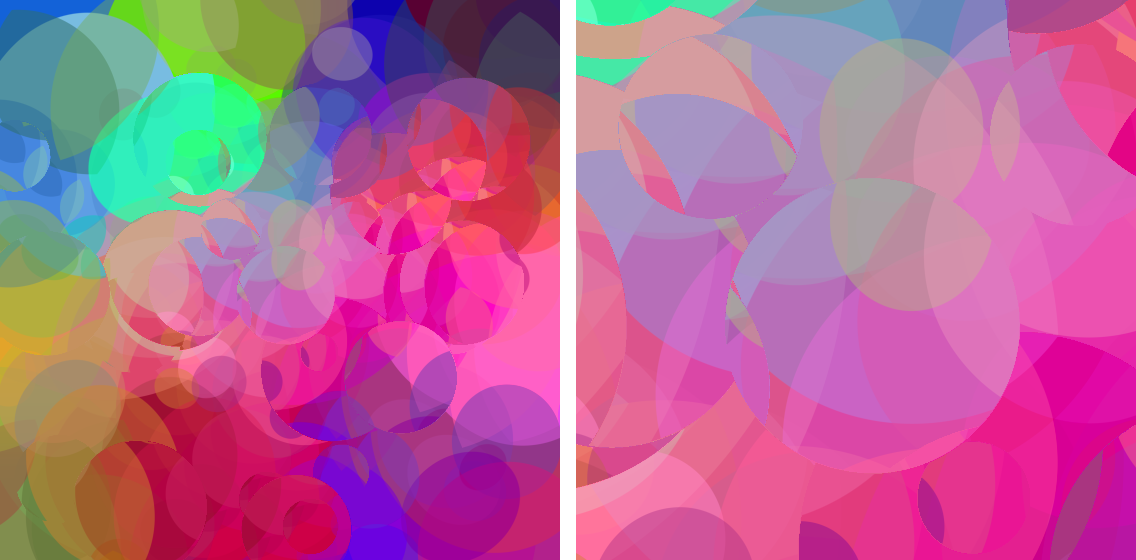
Left, the full canvas; right, a detail of the centre.
A Shadertoy shader for this background:

```glsl
// Translucent discs and lenses stacked over opaque ones, each with one flat tint
// taken from a broad colour field plus a random shift. Before painting, round
// cuts slide parts of the plane sideways, which breaks the outlines into shards.

#define SHAPES 136
#define GROUND 26.0
#define CUTS 24
#define R_LARGE 0.20
#define R_SMALL 0.035
#define OPACITY 0.43
#define TINT_SHIFT 0.50
#define LENS_SHARE 0.30
#define CLUSTER vec2(0.42, 0.42)
#define CUT_SLIDE 0.16
#define CONTRAST 1.25

// Four by four colour anchors: one column per step in x, rising in y
const mat4 RED = mat4(
    0.50, 0.84, 0.32, 0.20,  0.60, 0.88, 0.26, 0.50,
    0.34, 0.94, 0.80, 0.44,  0.54, 0.90, 0.78, 0.24);
const mat4 GREEN = mat4(
    0.54, 0.66, 0.60, 0.46,  0.06, 0.37, 0.90, 0.64,
    0.06, 0.18, 0.40, 0.38,  0.24, 0.25, 0.43, 0.15);
const mat4 BLUE = mat4(
    0.34, 0.20, 0.56, 0.72,  0.28, 0.62, 0.75, 0.26,
    0.72, 0.54, 0.70, 0.53,  0.60, 0.80, 0.28, 0.37);

// Three random values per number
vec3 hash3(float n) {
    return fract(sin(n * vec3(12.9898, 78.233, 39.425)) * 43758.55);
}

// Smooth share of each of four anchors along one axis
vec4 anchorWeights(float t) {
    float g = clamp(t * 4.0 - 0.5, 0.0, 3.0);
    vec4 w = max(1.0 - abs(g - vec4(0.0, 1.0, 2.0, 3.0)), 0.0);
    return w * w * (3.0 - 2.0 * w);
}

vec3 colourField(vec2 uv) {
    vec4 wx = anchorWeights(uv.x);
    vec4 wy = anchorWeights(uv.y);
    return vec3(dot(wy, RED * wx), dot(wy, GREEN * wx), dot(wy, BLUE * wx));
}

// Slightly oval disc; approximate signed distance
float ovalDistance(vec2 q, float radius, float squash) {
    return (length(q * vec2(1.0, squash)) - radius) / squash;
}

// Intersection of two discs, pointed at both ends
float lensDistance(vec2 q, float radius, float shift) {
    return length(vec2(abs(q.x) + shift, q.y)) - radius;
}

// Slide the inside of scattered discs, mostly around the cluster
vec2 slideCuts(vec2 uv, vec2 aspect, float edge) {
    for (int i = 0; i < CUTS; i++) {
        float id = float(i) + 300.0;
        vec3 place = hash3(id);
        vec2 centre = CLUSTER + (place.xy - 0.5) * vec2(0.85, 0.75);
        float d = length((uv - centre) * aspect) - mix(0.03, 0.13, place.z);
        if (d > edge) continue;
        vec2 slide = CUT_SLIDE * (hash3(id + 0.29).xy - 0.5);
        uv += slide * (1.0 - smoothstep(-edge, edge, d));
    }
    return uv;
}

void mainImage(out vec4 fragColor, in vec2 fragCoord) {
    vec2 aspect = vec2(iResolution.x / iResolution.y, 1.0);
    float edge = 0.7 / iResolution.y;
    vec2 uv = slideCuts(fragCoord / iResolution.xy, aspect, edge);
    vec3 colour = colourField(uv);

    for (int i = 0; i < SHAPES; i++) {
        float id = float(i) + 1.0;
        bool ground = id < GROUND;
        vec3 place = hash3(id);

        // Even but jittered scatter; later shapes gather towards the cluster
        vec2 centre = fract(id * vec2(0.7549, 0.5698) + 0.25 * place.xy) * 1.2 - 0.1;
        float pull = 0.6 * id / float(SHAPES) * fract(place.x * 9.0);
        centre = mix(centre, CLUSTER, pull);
        float size = ground ? 0.8 + 0.4 * place.z : pow(place.z, 1.4);
        float radius = mix(R_SMALL, R_LARGE, size);
        vec2 q = (uv - centre) * aspect;

        // Skip shapes that cannot reach this point
        if (dot(q, q) > 2.0 * radius * radius) continue;

        // Random direction and outline
        vec3 form = hash3(id + 0.37);
        float c = cos(6.2832 * form.x), s = sin(6.2832 * form.x);
        q = mat2(c, s, -s, c) * q;
        float d = !ground && form.y < LENS_SHARE
            ? lensDistance(q, radius * 1.5, radius * mix(0.6, 1.1, form.z))
            : ovalDistance(q, radius, mix(1.0, 1.25, form.z));
        if (d > edge) continue;

        // Flat tint, blended with a soft pixel-wide rim
        vec3 shift = hash3(id + 0.71) - 0.5;
        vec3 tint = colourField(centre + 0.08 * shift.yz) + TINT_SHIFT * shift;
        float opacity = ground ? 1.0 : OPACITY * (0.7 + 0.6 * form.x);
        colour = mix(colour, tint, opacity * (1.0 - smoothstep(-edge, edge, d)));
    }

    colour = (colour - 0.48) * CONTRAST + 0.48;
    fragColor = vec4(clamp(colour, 0.0, 1.0), 1.0);
}
```
